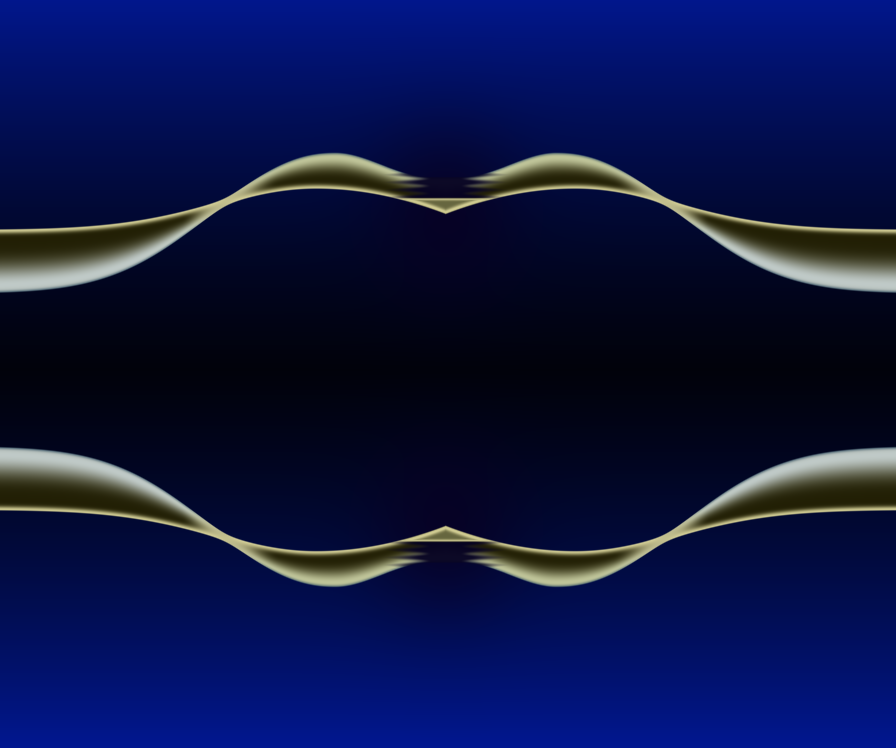
A Shadertoy shader for this background:

```glsl
// Two mirrored, twisting metallic ribbons over a deep blue gradient.

// Bell-shaped falloff around zero
float bell(float x, float width) {
    return exp(-x * x / (width * width));
}

// Edge that swings from the outer bump to the inner side of the ribbon
float silverEdge(float d) {
    float swing = exp(-pow(max(d - 0.1475, 0.0) / 0.2154, 2.2));
    return 0.1025 + 0.187 * swing - 0.0326 * (1.0 - smoothstep(0.023, 0.1475, d));
}

// Flatter edge that dips to a point at the centre
float creamEdge(float d) {
    float dip = max(1.0 - d / 0.174, 0.0);
    return 0.187 + 0.056 * bell(max(d - 0.174, 0.0), 0.192) - 0.034 * dip * dip;
}

// Blue gradient, darkest on the mirror line, with a faint violet haze
vec3 background(float d, float h) {
    float t = h / 0.4945;
    vec3 blue = vec3(0.002, 0.008 + 0.08 * pow(t, 1.4), 0.04 + 0.29 * t + 0.22 * t * t);
    float haze = bell(d, 0.1) * bell(h - 0.21, 0.11);
    return mix(blue, vec3(0.03, 0.0, 0.13), 0.75 * haze);
}

// Metal colour: s runs from 0 at the silver edge to 1 at the cream edge
vec3 metal(float s, float d, float halfWidth) {
    vec3 cream = vec3(0.87, 0.85, 0.62);
    vec3 silver = mix(vec3(0.75, 0.77, 0.60), vec3(0.75, 0.79, 0.78), smoothstep(0.2, 0.42, d));
    vec3 col = mix(vec3(0.20, 0.19, 0.07), vec3(0.13, 0.12, 0.015), smoothstep(0.3, 0.7, s));
    col = mix(col, silver, bell(s - 0.12, 0.29));

    // Narrow twist catches the light
    float twist = 1.0 - smoothstep(0.006, 0.017, halfWidth);
    col = mix(col, vec3(0.76, 0.75, 0.57), 0.85 * twist);

    // Cool rim on one edge, bright cream line on the other
    float rim = bell(s * 2.0 * halfWidth, 0.0028) * (1.0 - twist);
    col = mix(col, vec3(0.25, 0.36, 0.43), 0.8 * rim);
    float line = bell((1.0 - s) * 2.0 * halfWidth - 0.0015, 0.0045);
    return mix(col, cream, 0.9 * line);
}

void mainImage(out vec4 fragColor, in vec2 fragCoord) {
    // Fold the canvas about both mirror axes
    vec2 p = abs(fragCoord - vec2(0.4975, 0.5055) * iResolution.xy) / iResolution.y;
    float d = p.x, h = p.y;
    float pixel = 1.0 / iResolution.y;
    vec3 col = background(d, h);

    // Ribbon span; its width never quite vanishes where the edges cross
    float a = silverEdge(d), b = creamEdge(d);
    float middle = 0.5 * (a + b);
    float spread = 0.5 * (a - b);
    float halfWidth = sqrt(spread * spread + 0.0055 * 0.0055);
    float offset = h - middle;
    float s = clamp(0.5 - 0.5 * offset * spread / (halfWidth * halfWidth), 0.0, 1.0);
    vec3 ribbon = metal(s, d, halfWidth);

    // Dark streaked hollow at the centre
    float streaks = 0.012 * sin(h * 620.0) * smoothstep(0.012, 0.035, d);
    float hollow = 1.0 - smoothstep(0.022, 0.075, d + streaks);
    hollow *= smoothstep(0.225, 0.232, h);
    ribbon = mix(ribbon, vec3(0.02, 0.005, 0.13), 0.96 * hollow);

    // Small bright wedge below the hollow
    float wedge = (1.0 - smoothstep(0.228, 0.231, h)) * (1.0 - smoothstep(0.045, 0.075, d));
    vec3 wedgeColor = mix(vec3(0.43, 0.43, 0.27), vec3(0.83, 0.81, 0.58),
                          max(bell(h - 0.2285, 0.0022), bell(h - b - 0.002, 0.0035)));
    ribbon = mix(ribbon, wedgeColor, 0.9 * wedge);

    float cover = smoothstep(-pixel, pixel, halfWidth - abs(offset));
    fragColor = vec4(mix(col, ribbon, cover), 1.0);
}
```
